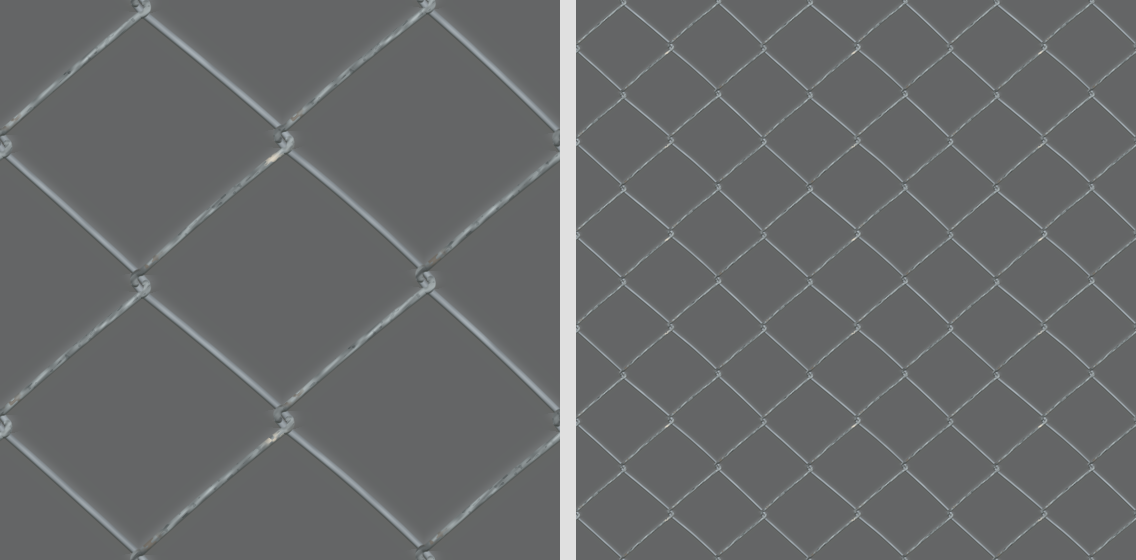
Left: one tile. Right: repeated 3 by 3.
A three.js fragment shader for this pattern:

```glsl
varying vec2 vUv;

float hash(vec2 p) {
  vec3 q = fract(p.xyx * 0.1031);
  q += dot(q, q.yzx + 33.33);
  return fract((q.x + q.y) * q.z);
}

// Value noise that wraps after a whole number of cells
float noise(vec2 p, vec2 period) {
  vec2 i = floor(p), f = fract(p);
  f = f * f * (3.0 - 2.0 * f);
  vec2 lo = mod(i, period), hi = mod(i + 1.0, period);
  return mix(mix(hash(lo), hash(vec2(hi.x, lo.y)), f.x),
             mix(hash(vec2(lo.x, hi.y)), hash(hi), f.x), f.y);
}

// Offsets from the closest point of a centre line
vec2 fromSegment(vec2 p, vec2 a, vec2 b) {
  vec2 ab = b - a;
  return p - a - ab * clamp(dot(p - a, ab) / dot(ab, ab), 0.0, 1.0);
}

vec2 nearer(vec2 a, vec2 b) {
  return dot(a, a) < dot(b, b) ? a : b;
}

// Wire arriving from the upper left and passing beneath the knot
vec2 underWire(vec2 p) {
  vec2 bend = vec2(-0.02, 0.073);
  return nearer(fromSegment(p, bend, vec2(-0.98, 0.927)),
                fromSegment(p, bend, vec2(0.04, 0.0)));
}

// Hook around the right of the knot, leaving to the lower left
vec2 overWire(vec2 p) {
  vec2 q = p - vec2(-0.005, -0.03);
  float angle = clamp(atan(q.y, q.x), -1.5708, 0.6);
  vec2 arc = q - 0.052 * vec2(cos(angle), sin(angle));
  return nearer(arc, fromSegment(p, vec2(-0.005, -0.082), vec2(-0.995, -0.918)));
}

// Soft pale fringe, stronger above the wire than below
vec3 paintFringe(vec3 base, vec2 offset) {
  float side = smoothstep(-0.03, 0.03, offset.y);
  float glow = exp(-320.0 * dot(offset, offset));
  return base + mix(vec3(0.004, 0.002, -0.008), vec3(0.075, 0.08, 0.082), side) * glow;
}

// Round wire lit from above, with a thin shaded underside
vec3 paintWire(vec3 base, vec2 offset, vec3 tint, float shine) {
  float lit = dot(offset, vec2(0.08, 1.0)) / 0.023;
  vec3 metal = mix(vec3(0.26, 0.28, 0.27), tint, smoothstep(-0.98, -0.25, lit));
  metal += shine * exp(-5.0 * (lit - 0.15) * (lit - 0.15));
  return mix(base, metal, 1.0 - smoothstep(0.019, 0.033, length(offset)));
}

void main() {
  // Four half-cells each way, slightly bent out of true
  float turn = 6.28318 * vUv.x;
  float c = cos(turn), s = sin(turn);
  vec2 g = vUv * 4.0 + vec2(-0.022 + 0.005 * c + 0.018 * s,
                            0.012 + 0.013 * c + 0.016 * s);

  // Nearest knot of the diagonal lattice
  vec2 diagonal = vec2(g.x + g.y, g.x - g.y);
  vec2 odd = 2.0 * floor(diagonal * 0.5) + 1.0;
  vec2 knot = 0.5 * vec2(odd.x + odd.y, odd.x - odd.y);
  vec2 p = g - knot;
  p.y -= 0.06 * abs(p.x) * (1.0 - abs(p.x));
  float reach = length(p);

  // Streaks and flecks running along each wire direction
  float rising = noise(diagonal * vec2(9.0, 36.0), vec2(36.0, 144.0));
  float falling = noise(diagonal.yx * vec2(5.0, 24.0), vec2(20.0, 96.0));
  float fleck = noise(diagonal * vec2(24.0, 40.0), vec2(96.0, 160.0));

  // Tints: clean falling wires, dull and stained rising ones
  vec3 clean = vec3(0.51, 0.54, 0.56) * (0.92 + 0.16 * falling);
  vec3 dull = vec3(0.495, 0.525, 0.53) * (0.78 + 0.42 * rising);
  dull -= 0.08 * smoothstep(0.65, 0.9, fleck);
  float nearKnot = 1.0 - smoothstep(0.05, 0.15, reach);
  float stain = smoothstep(0.08, 0.13, reach) * (1.0 - smoothstep(0.16, 0.3, reach));
  vec3 upper = mix(dull, vec3(0.43, 0.41, 0.38), stain * smoothstep(0.3, 0.7, fleck));
  upper *= 1.0 - 0.28 * nearKnot;

  // Worn glint below the knots of the middle column
  float middle = 1.0 - step(0.5, abs(mod(knot.x, 4.0) - 2.0));
  float glint = middle * exp(-350.0 * (reach - 0.16) * (reach - 0.16));
  vec3 lower = mix(dull, vec3(0.76, 0.73, 0.67), glint * smoothstep(0.25, 0.6, fleck));

  // Fringe and under layers first, then the two hooks
  vec2 arriving = underWire(p), leaving = -underWire(-p);
  vec2 upperHook = -overWire(-p), lowerHook = overWire(p);
  vec3 color = vec3(0.392, 0.398, 0.400);
  color = paintFringe(color, nearer(nearer(arriving, leaving), nearer(upperHook, lowerHook)));
  color = paintWire(color, arriving, clean, 0.11);
  color = paintWire(color, leaving, clean, 0.11);
  color = paintWire(color, upperHook, upper, 0.02 + 0.09 * rising);
  color = paintWire(color, lowerHook, lower, 0.04 + 0.09 * rising);
  gl_FragColor = vec4(color, 1.0);
}
```
